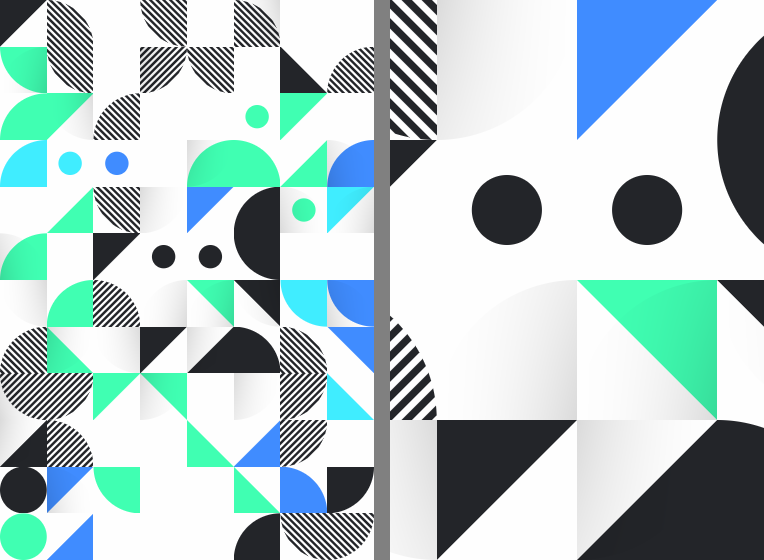
Left: the whole. Right: its middle third, enlarged.
This background is drawn by a WebGL 2 fragment shader. Its source:

```glsl
#version 300 es
precision highp float;
// Draws a geometric mosaic of quarter discs, triangles, dots and striped tiles on white.

uniform vec2 u_resolution;
out vec4 outColor;

const vec2 GRID = vec2(8.0, 12.0);
const vec3 WHITE = vec3(0.995);
const vec3 INK = vec3(0.137, 0.145, 0.161);
const vec3 GREEN = vec3(0.25, 1.0, 0.70);
const vec3 BLUE = vec3(0.25, 0.55, 1.0);
const vec3 CYAN = vec3(0.25, 0.93, 1.0);

float hash(vec2 p) {
    return fract(sin(dot(p, vec2(127.1, 311.7))) * 43758.5453);
}

// Position of a tile in the shuffled deck, so every kind keeps its exact share.
float shuffledRank(vec2 tile) {
    float own = hash(tile + 3.7);
    float rank = 0.0;
    for (float y = 0.0; y < GRID.y; y++)
        for (float x = 0.0; x < GRID.x; x++)
            rank += hash(vec2(x, y) + 3.7) < own ? 1.0 : 0.0;
    return rank;
}

vec3 pickColor(float t) {
    if (t < 0.40) return GREEN;
    if (t < 0.72) return INK;
    return t < 0.90 ? BLUE : CYAN;
}

// Random choice of one of the four tile corners as the origin.
vec2 turnToCorner(vec2 p, vec2 tile, float seed) {
    vec2 flip = step(0.5, vec2(hash(tile + seed), hash(tile.yx + seed + 5.3)));
    return mix(p, 1.0 - p, flip);
}

void main() {
    vec2 grid = gl_FragCoord.xy / u_resolution * GRID;
    vec2 tile = min(floor(grid), GRID - 1.0);
    vec2 p = grid - tile;
    float pixel = GRID.x / u_resolution.x;

    float rank = shuffledRank(tile);
    vec2 q = turnToCorner(p, tile, 17.1);
    float quarter = length(q) - 1.0;
    float shape = 1.0;
    vec3 paint = INK;

    if (rank < 19.0) {
        // Striped quarter disc
        float slope = hash(tile + 41.3) < 0.65 ? 1.0 : -1.0;
        float wave = abs(fract((p.x + slope * p.y) * 7.0) - 0.5) - 0.26;
        shape = max(quarter, wave / 9.9);
    } else if (rank < 36.0) {
        // Solid quarter disc
        shape = quarter;
        paint = pickColor((rank - 18.5) / 17.0);
    } else if (rank < 60.0) {
        // Half-tile triangle
        shape = (q.x + q.y - 1.0) * 0.7071;
        paint = pickColor((rank - 35.5) / 24.0);
    } else if (rank < 68.0) {
        // Small dot or full disc
        float radius = mod(rank - 60.0, 4.0) < 0.5 ? 0.5 : 0.25;
        shape = length(p - 0.5) - radius;
        paint = pickColor((rank - 59.5) / 8.0);
    }
    vec3 color = mix(WHITE, paint, clamp(0.5 - shape / pixel, 0.0, 1.0));

    // Soft shade fading away from one straight side of a quarter disc
    if (hash(tile + 71.9) < 0.26) {
        vec2 s = turnToCorner(p, tile, 29.4);
        float inside = clamp(0.5 - (length(s) - 1.0) / pixel, 0.0, 1.0);
        float fade = pow(1.0 - s.x, 2.0) * (1.0 - 0.5 * s.y);
        color *= 1.0 - 0.14 * inside * fade;
    }

    outColor = vec4(color, 1.0);
}
```
